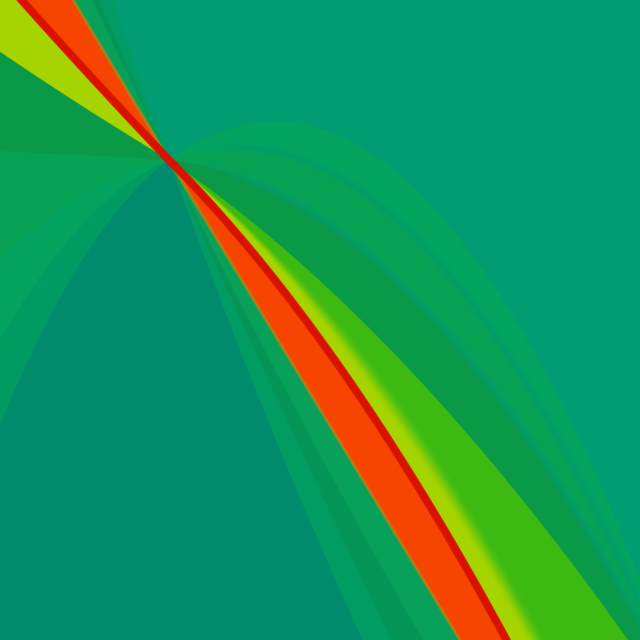
A Shadertoy shader for this background:

```glsl
// Fan of curved colour bands that all cross at one pivot, over two teal fields.

const vec2  PIVOT      = vec2(0.264, 0.75);
const float EDGE_BLUR  = 0.0014;   // smallest half-width of an edge
const float SOFT_BLUR  = 0.013;    // soft flank of the yellow band
const float CORE_WIDTH = 0.0062;   // half-width of the red core
const float RIM_WIDTH  = 0.0022;
const float SEAM_WIDTH = 0.0065;

const vec3 UPPER_TEAL = vec3(0.00, 0.615, 0.45);
const vec3 LOWER_TEAL = vec3(0.00, 0.545, 0.425);
const vec3 CORE_RED   = vec3(0.85, 0.07, 0.00);
const vec3 RIM_OLIVE  = vec3(0.72, 0.53, 0.05);
const vec3 SEAM_TEAL  = vec3(0.00, 0.605, 0.43);

// Indices of the edges that get special treatment
const int EDGES = 11;
const int RIM = 3;
const int CORE = 4;
const int SOFT = 5;
const int SEAM_A = 7;
const int SEAM_B = 8;

// Per edge: start slope and bend on the left, then on the right
const vec4 EDGE[EDGES] = vec4[EDGES](
    vec4( 2.79, -1.03,  2.79, -1.03),
    vec4( 2.25, -0.26,  2.25, -0.26),
    vec4( 2.04, -0.38,  2.04, -0.38),
    vec4( 1.67,  0.00,  1.65,  0.00),
    vec4( 1.05, -0.15,  1.00,  0.80),
    vec4( 0.60, -0.15,  0.77,  0.94),
    vec4( 0.60, -0.15,  0.68,  0.51),
    vec4( 0.06,  0.03,  0.10,  1.20),
    vec4(-0.19,  1.50, -0.38,  1.80),
    vec4(-0.41,  2.46, -0.73,  2.20),
    vec4(-0.72,  3.20, -0.73,  2.20));

// Colour that begins at each edge; the last edge returns to a teal field
const vec3 BAND[EDGES - 1] = vec3[EDGES - 1](
    vec3(0.00, 0.61, 0.39),
    vec3(0.02, 0.585, 0.34),
    vec3(0.03, 0.63, 0.35),
    vec3(0.96, 0.27, 0.00),
    vec3(0.65, 0.83, 0.00),
    vec3(0.24, 0.73, 0.07),
    vec3(0.04, 0.60, 0.28),
    vec3(0.03, 0.635, 0.335),
    vec3(0.01, 0.645, 0.375),
    vec3(0.00, 0.605, 0.39));

// Approximate signed distance to an edge; q.x runs right, q.y runs down
float edgeDistance(vec2 q, vec4 edge) {
    vec2 curve = q.x < 0.0 ? edge.xy : edge.zw;
    float offset = q.x * (curve.x + curve.y * q.x) - q.y;
    float slope = curve.x + 2.0 * curve.y * q.x;
    return offset / length(vec2(1.0, slope));
}

float stroke(float distance, float halfWidth, float blur) {
    return 1.0 - smoothstep(halfWidth - blur, halfWidth + blur, abs(distance));
}

float glow(float distance, float width) {
    float x = distance / width;
    return exp(-x * x);
}

void mainImage(out vec4 fragColor, in vec2 fragCoord) {
    vec2 q = fragCoord / iResolution.xy - PIVOT;
    q.y = -q.y;
    bool onRight = q.x > 0.0;
    float side = onRight ? 1.0 : -1.0;
    float blur = max(EDGE_BLUR, 0.75 / iResolution.y);

    // Sweep through the bands around the pivot
    vec3 color = onRight ? LOWER_TEAL : UPPER_TEAL;
    vec3 lastField = onRight ? UPPER_TEAL : LOWER_TEAL;
    for (int i = 0; i < EDGES; i++) {
        float width = blur;
        if (i == SOFT && onRight) width += SOFT_BLUR * smoothstep(0.0, 0.35, q.x);
        float cover = smoothstep(-width, width, side * edgeDistance(q, EDGE[i]));
        vec3 band = i < EDGES - 1 ? BAND[min(i, EDGES - 2)] : lastField;
        color = mix(color, band, cover);
    }

    // Faint seams between the outer green bands
    float seams = max(glow(edgeDistance(q, EDGE[SEAM_A]), SEAM_WIDTH),
                      glow(edgeDistance(q, EDGE[SEAM_B]), SEAM_WIDTH));
    color = mix(color, SEAM_TEAL, 0.65 * seams * smoothstep(0.03, 0.15, q.x));

    // Olive rim, then the red core on top
    color = mix(color, RIM_OLIVE, 0.7 * stroke(edgeDistance(q, EDGE[RIM]), RIM_WIDTH, blur));
    color = mix(color, CORE_RED, stroke(edgeDistance(q, EDGE[CORE]), CORE_WIDTH, blur));

    fragColor = vec4(color, 1.0);
}
```
